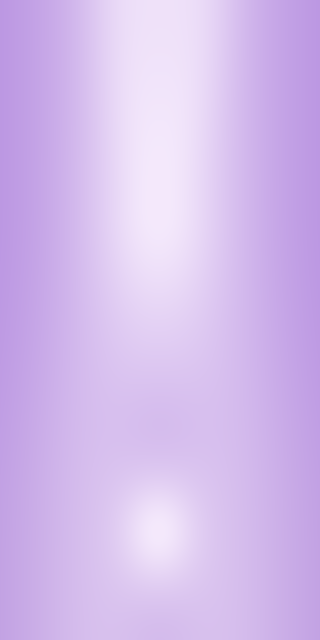
Write a Shadertoy shader that draws this background.

```glsl
const vec3 DEEP_LILAC = vec3(0.72, 0.57, 0.88);
const vec3 PALE_LILAC = vec3(0.955, 0.91, 0.985);

// Soft elliptical spot: 1 at its centre, fading with the given radii
float softSpot(vec2 p, vec2 centre, vec2 radii) {
    vec2 q = (p - centre) / radii;
    return exp(-dot(q, q));
}

// Broad vertical band with a rounded top to its profile
float softBand(float x, float centre, float halfWidth, float power) {
    return exp(-pow(abs(x - centre) / halfWidth, power));
}

// Tall beam: fades below its base height, keeps most of its light above
float beam(vec2 p, float baseHeight) {
    float rise = smoothstep(baseHeight, 1.0, p.y);
    float below = min(p.y - baseHeight, 0.0) / 0.18;
    float centre = mix(0.495, 0.505, rise);
    float profile = softBand(p.x, centre, mix(0.18, 0.22, rise), mix(2.0, 3.4, rise));
    return profile * exp(-below * below) * mix(1.0, 0.76, rise);
}

float backgroundLight(vec2 p) {
    // Side falloff, wider toward the bottom
    float bandWidth = mix(0.435, 0.375, smoothstep(0.2, 0.7, p.y));
    float light = 0.6 * softBand(p.x, 0.5, bandWidth, 2.6);

    // Upper beam and lower glow
    light += 0.42 * beam(p, 0.68);
    light += 0.42 * softSpot(p, vec2(0.495, 0.17), vec2(0.11, 0.075));

    // Shaded hollows around the lower glow
    light -= 0.13 * softSpot(p, vec2(0.5, 0.335), vec2(0.16, 0.09));
    light -= 0.15 * softSpot(p, vec2(0.5, 0.0), vec2(0.15, 0.08));
    return clamp(light, 0.0, 1.0);
}

void mainImage(out vec4 fragColor, in vec2 fragCoord) {
    vec2 uv = fragCoord / iResolution.xy;
    float light = backgroundLight(uv);
    vec3 colour = mix(DEEP_LILAC, PALE_LILAC, light);

    // Slightly greyer shade along the lower sides
    colour += vec3(0.01, 0.02, -0.005) * (1.0 - light) * (1.0 - smoothstep(0.1, 0.5, uv.y));
    fragColor = vec4(colour, 1.0);
}
```
